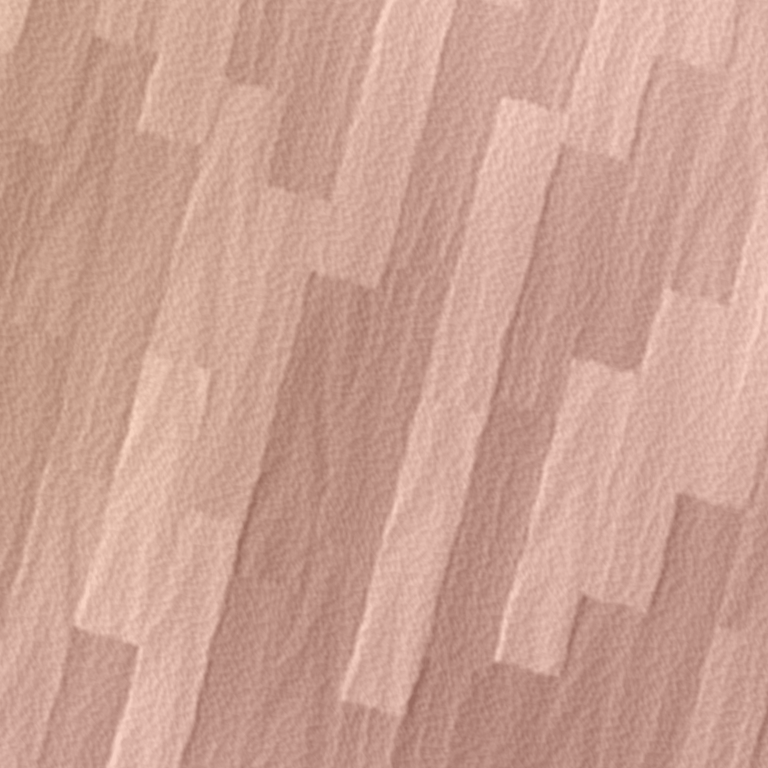
This texture is drawn by a WebGL 2 fragment shader. Its source:

```glsl
#version 300 es
precision highp float;
// Tilted parquet of staggered planks in soft rose and tan, with embossed edges.
// Each plank gets a hashed tone and grain; neighbours blend over a soft seam.
// Tone differences and cellular bumps are lit from the left for the relief.
uniform vec2 u_resolution;
out vec4 outColor;

#define TILT 0.262          // plank lean from vertical, radians
#define PLANK_WIDTH 0.0895
#define PLANK_LENGTH 0.40
#define COLUMN_SHIFT 0.046
#define SEAM 0.0048         // half width of the soft seams
#define GRAIN 0.085
#define EDGE_RELIEF 0.75
#define BUMP_SCALE 84.0
#define BUMP_RELIEF 0.36
#define DARK vec3(0.695, 0.525, 0.470)
#define LIGHT vec3(0.920, 0.770, 0.710)

float hash(vec2 p) {
    vec3 q = fract(p.xyx * vec3(0.1031, 0.1030, 0.0973));
    q += dot(q, q.yzx + 33.33);
    return fract((q.x + q.y) * q.z);
}

// Distance to the nearest jittered cell point
float cellular(vec2 p) {
    vec2 cell = floor(p);
    float nearest = 2.0;
    for (int y = -1; y <= 1; y++)
    for (int x = -1; x <= 1; x++) {
        vec2 c = cell + vec2(x, y);
        vec2 point = c + vec2(hash(c), hash(c + 57.0));
        nearest = min(nearest, length(point - p));
    }
    return nearest;
}

// Grain of one plank: sparse wavering streaks, or nested arches on some planks
float woodGrain(vec2 id, float x, float v) {
    float seed = hash(id + 19.0);
    float waver = sin(v * 9.0 + seed * 40.0) + 0.5 * sin(v * 23.0 + x * 3.0);
    float streak = sin(x * 7.0 + 0.8 * waver + seed * 30.0);
    float thread = 0.5 + 0.5 * sin(x * 15.0 - 0.9 * waver + seed * 70.0);
    float fade = 0.5 + 0.5 * sin(v * 13.0 + seed * 90.0);
    streak = 0.7 * streak + 1.4 * fade * pow(thread, 6.0) - 0.2;
    float bend = x + 0.12 * waver;
    float arch = sin(13.0 * sqrt(bend * bend + 0.012) + 22.0 * v + seed * 50.0);
    return mix(streak, arch, step(0.65, seed));
}

float plankTone(vec2 id, float x, float v) {
    float pale = smoothstep(0.42, 1.0, hash(id + 5.0));
    float shade = 0.14 * hash(id + 83.0);
    return shade + 0.48 * pale + GRAIN * woodGrain(id, x, v);
}

// Planks of one column, blended across their butt ends
float columnTone(float column, float u, float v) {
    float stretch = PLANK_LENGTH * mix(0.82, 1.15, hash(vec2(column, 3.0)));
    float along = v / stretch + hash(vec2(column, 11.0)) * 5.0;
    float joint = floor(along + 0.5);
    float soft = SEAM / stretch;
    float side = smoothstep(-soft, soft, along - joint);
    float x = u - column - 0.5;
    float below = plankTone(vec2(column, joint - 1.0), x, v);
    float above = plankTone(vec2(column, joint), x, v);
    return mix(below, above, side);
}

// Tone of the whole floor, blended across the long seams
float floorTone(vec2 q) {
    q.x += 0.0014 * sin(q.y * 37.0) + 0.0008 * sin(q.y * 91.0);
    q.y += 0.0014 * sin(q.x * 110.0);
    float u = (q.x - COLUMN_SHIFT) / PLANK_WIDTH;
    float seam = floor(u + 0.5);
    float soft = SEAM / PLANK_WIDTH;
    float side = smoothstep(-soft, soft, u - seam);
    return mix(columnTone(seam - 1.0, u, q.y), columnTone(seam, u, q.y), side);
}

// Leathery height in two sizes, slightly drawn out along a diagonal
float bumps(vec2 p) {
    vec2 diagonal = vec2(p.x + 0.8 * p.y, 0.7 * (p.y - p.x)) * BUMP_SCALE;
    diagonal += 0.3 * sin(diagonal.yx * 0.37);
    return cellular(diagonal) + 0.4 * cellular(diagonal.yx * 1.7 + 9.0);
}

void main() {
    vec2 p = gl_FragCoord.xy / u_resolution.y;
    float c = cos(TILT), s = sin(TILT);
    vec2 q = vec2(c * p.x - s * p.y, s * p.x + c * p.y);

    // Relief from differences toward the light
    float tone = floorTone(q);
    float edge = tone - floorTone(q - vec2(0.0075, 0.001));
    float bump = bumps(p) - bumps(p - vec2(0.0042, -0.0028));

    // Broad light from the upper right, with gentle unevenness
    float glow = 0.48 * smoothstep(1.1, 2.0, p.x + p.y);
    float cloud = 0.05 * sin(p.x * 7.0 + 2.0 * sin(p.y * 5.0));
    float corner = 0.12 * smoothstep(0.4, 0.0, p.x);
    float level = 0.12 + tone + glow + cloud + corner;
    level += EDGE_RELIEF * edge + BUMP_RELIEF * bump;

    // Slightly tan on the left, cooler rose on the right and below
    vec3 color = mix(DARK, LIGHT, clamp(level, -0.4, 1.2));
    float warmth = smoothstep(0.75, 0.0, p.x) * smoothstep(0.0, 0.5, p.y);
    color += mix(vec3(0.0, -0.003, 0.007), vec3(-0.002, 0.004, -0.014), warmth);
    outColor = vec4(color, 1.0);
}
```
